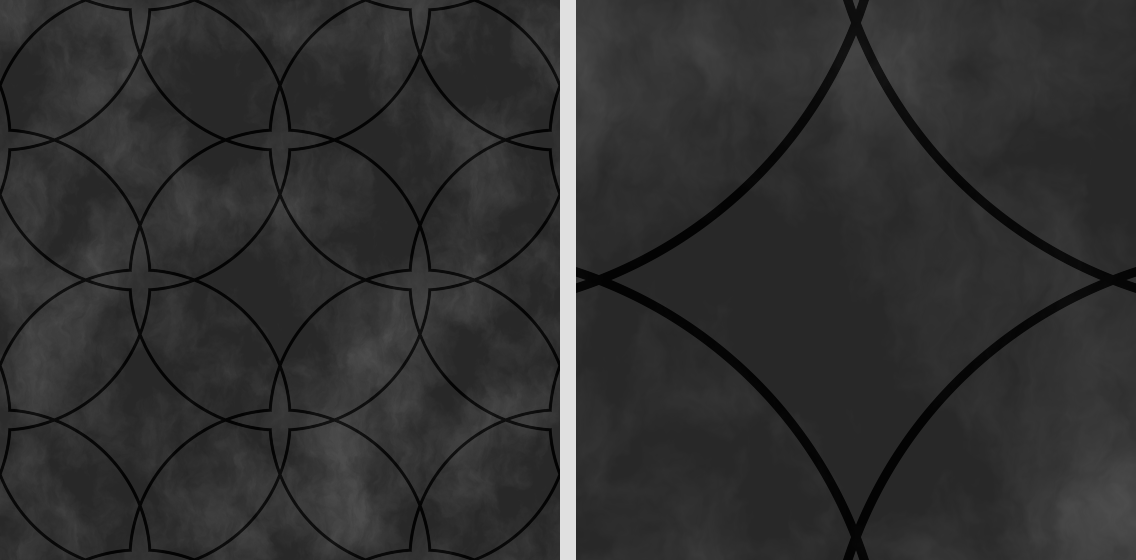
Left: the whole. Right: its middle third, enlarged.
Give the GLSL for this pattern, as a WebGL 1 fragment shader.

```glsl
precision highp float;
// Interlaced black circle outlines with open crossings on worn charcoal plaster.

uniform vec2 u_resolution;

vec2 randomGradient(vec2 cell) {
  vec3 h = fract(vec3(cell.xyx) * vec3(0.1031, 0.1030, 0.0973));
  h += dot(h, h.yzx + 33.33);
  float angle = 6.2832 * fract((h.x + h.y) * h.z);
  return vec2(cos(angle), sin(angle));
}

float gradientNoise(vec2 p) {
  vec2 i = floor(p);
  vec2 f = p - i;
  vec2 w = f * f * f * (f * (f * 6.0 - 15.0) + 10.0);
  vec2 e = vec2(1.0, 0.0);
  float low = mix(dot(randomGradient(i), f), dot(randomGradient(i + e), f - e), w.x);
  float high = mix(dot(randomGradient(i + e.yx), f - e.yx),
                   dot(randomGradient(i + 1.0), f - 1.0), w.x);
  return mix(low, high, w.y);
}

float fbm(vec2 p) {
  float sum = 0.0;
  float amplitude = 0.5;
  for (int octave = 0; octave < 6; octave++) {
    sum += amplitude * gradientNoise(p);
    p = mat2(1.6, 1.2, -1.2, 1.6) * p + 7.3;
    amplitude *= 0.58;
  }
  return sum;
}

float softSpot(vec2 uv, vec2 centre, float radius) {
  vec2 d = (uv - centre) / radius;
  return exp(-dot(d, d));
}

// Opacity of the pale, vertically brushed wear.
float wearAmount(vec2 uv) {
  vec2 warp = vec2(fbm(uv * 9.0 + 3.1), fbm(uv * 9.0 + 41.7));
  vec2 q = uv + 0.05 * warp;
  float clouds = fbm(q * vec2(6.5, 5.5) + 17.0);
  float streaks = fbm(q * vec2(55.0, 16.0) + 5.0);
  float bias = 0.55 * softSpot(uv, vec2(0.64, 0.13), 0.12)
             + 0.30 * softSpot(uv, vec2(0.12, 0.46), 0.13)
             + 0.20 * softSpot(uv, vec2(0.15, 0.80), 0.17)
             + 0.25 * softSpot(uv, vec2(0.62, 0.36), 0.13)
             - 0.20 * softSpot(uv, vec2(0.48, 0.56), 0.15)
             - 0.20 * softSpot(uv, vec2(0.26, 0.29), 0.13);
  float amount = 0.2 + bias + 1.5 * clouds;
  amount += streaks * (0.15 + 0.35 * clamp(amount, 0.0, 1.0));
  return clamp(amount, 0.0, 1.0);
}

void main() {
  vec2 uv = gl_FragCoord.xy / u_resolution;
  vec2 p = uv * 4.0;
  float pixel = 4.0 / min(u_resolution.x, u_resolution.y);
  float halfWidth = 0.011;

  // Circles sit on every other lattice point; each is cut where it meets an axis.
  float lineDistance = 1.0;
  float coverCount = 0.0;
  for (int j = -1; j <= 2; j++) {
    for (int i = -1; i <= 2; i++) {
      vec2 centre = floor(p) + vec2(float(i), float(j));
      if (mod(centre.x + centre.y, 2.0) < 0.5) {
        vec2 v = abs(p - centre);
        float ring = length(v) - 1.0726;
        float axisCut = 0.0703 - halfWidth - min(v.x, v.y);
        lineDistance = min(lineDistance, max(abs(ring) - halfWidth, axisCut));
        coverCount += 1.0 - smoothstep(-pixel, pixel, ring);
      }
    }
  }
  float line = 1.0 - smoothstep(-0.6 * pixel, 0.6 * pixel, lineDistance);
  float crossing = clamp(coverCount - 2.0, 0.0, 1.0);

  // Ground, slightly lighter crossings, outlines, then wear over everything.
  float shade = 0.155 + 0.018 * crossing;
  shade = mix(shade, 0.012, line);
  float wear = wearAmount(uv);
  shade = mix(shade, 0.30, wear * mix(1.0, 0.28, line));

  gl_FragColor = vec4(vec3(shade), 1.0);
}
```
